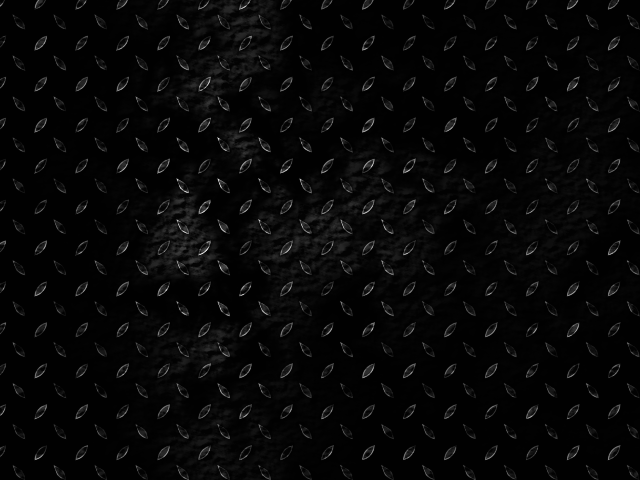
Give the GLSL for this texture, as a Shadertoy shader.

```glsl
// Dark tread plate: alternating leaning lugs on black steel with smoky worn patches.
#define ROWS 11.72                     // lug repeats per canvas height
#define PHASE vec2(-0.005, 0.666)      // centre of the first right-leaning lug
#define STAGGER vec2(0.467, 0.515)     // shift to the left-leaning lugs
#define LUG_LENGTH 0.245               // half length, in repeats
#define LUG_WIDTH 0.092                // half width, in repeats
#define RIM_WIDTH 0.013                // half width of the bright edge
#define RIM_TONE 0.40
#define FACE_TONE 0.12
#define WEAR_TONE 0.125
#define STEEL_TONE 0.005

vec3 hash3(vec2 p) {
    vec3 k = vec3(dot(p, vec2(127.1, 311.7)), dot(p, vec2(269.5, 183.3)), dot(p, vec2(419.2, 371.9)));
    return fract(sin(k) * 43758.5);
}

// Soft cellular noise: round bumps of random height around jittered points
float cellular(vec2 p) {
    vec2 cell = floor(p);
    float sum = 0.0;
    for (int y = -1; y <= 1; y++)
    for (int x = -1; x <= 1; x++) {
        vec2 id = cell + vec2(x, y);
        vec3 h = hash3(id);
        vec2 d = id + h.xy - p;
        sum += h.z * exp(-5.0 * dot(d, d));
    }
    return sum;
}

float layers(vec2 p) {
    float sum = 0.0, weight = 0.5;
    for (int i = 0; i < 4; i++) {
        sum += weight * cellular(p);
        p = mat2(1.6, 1.2, -1.2, 1.6) * p + 7.3;
        weight *= 0.5;
    }
    return sum;
}

float bump(vec2 p, vec2 centre, vec2 size) {
    vec2 d = (p - centre) / size;
    return exp(-dot(d, d));
}

// Broad wear: an upright band, a wide central patch and a faint one at the right
float wearArea(vec2 uv) {
    float bandX = 0.48 - 0.06 * sin(3.14 * uv.y);
    float band = bump(uv, vec2(bandX, 0.65), vec2(0.13, 0.75));
    float middle = bump(uv, vec2(0.66, 0.56), vec2(0.25, 0.2));
    float right = bump(uv, vec2(1.18, 0.58), vec2(0.16, 0.3));
    return min(0.8 * band + 0.8 * middle + 0.22 * right, 1.0);
}

// Two overlapping arcs form a pointed lens
float lens(vec2 p) {
    float radius = (LUG_LENGTH * LUG_LENGTH + LUG_WIDTH * LUG_WIDTH) / (2.0 * LUG_WIDTH);
    return length(vec2(abs(p.x) + radius - LUG_WIDTH, p.y)) - radius;
}

// Draws one lattice of lugs over tone; lean is 1 for right, -1 for left
float addLugs(float tone, vec2 p, float lean, float relief, float wear, float px) {
    vec2 id = floor(p + 0.5), q = p - id;
    vec2 axis = vec2(lean * 0.64, 0.768);
    vec2 r = vec2(dot(q, vec2(axis.y, -axis.x)), dot(q, axis));
    if (lean < 0.0) r.x *= 1.0 + 3.0 * max(r.y, 0.0);   // narrow upper neck

    float d = lens(r);
    float side = r.x / LUG_WIDTH;
    float mask = 1.0 - smoothstep(-0.5 * px, 0.5 * px, d);
    float rim = 1.0 - smoothstep(-0.5 * px, 0.5 * px, abs(d + 0.02) - RIM_WIDTH);
    float shadow = exp(-max(d, 0.0) * 22.0);

    // Light falls on the lower edges; each lug is worn a little differently
    float lit = lean > 0.0 ? mix(0.6, 1.0, smoothstep(-0.8, 0.8, side))
                           : mix(0.9, 0.25, smoothstep(-0.7, 0.7, side));
    lit *= 1.0 - 0.35 * smoothstep(0.05, 0.22, r.y);
    float polish = mix(0.75, 1.15, hash3(id + lean * 17.0).x);
    polish *= mix(lean > 0.0 ? 0.75 : 0.5, 1.1, wear);

    float face = FACE_TONE * clamp(0.8 - 0.35 * side + 5.0 * relief, 0.15, 1.8);
    float edge = RIM_TONE * lit * rim * clamp(1.0 + 3.0 * relief, 0.5, 1.4);
    float metal = polish * (face + edge);
    tone = mix(tone * (1.0 - 0.75 * shadow), metal, mask);

    // Glint on the upper tip of left-leaning lugs
    float glint = bump(r, vec2(0.0, 0.2), vec2(0.03));
    return tone + (lean < 0.0 ? 0.4 * polish * glint : 0.0);
}

void mainImage(out vec4 fragColor, in vec2 fragCoord) {
    vec2 uv = fragCoord / iResolution.y;
    vec2 p = uv * ROWS;
    float px = ROWS / iResolution.y;

    // Rough steel with smoky wear
    vec2 warp = 0.02 * sin(uv.yx * 19.0 + 2.0 * sin(uv * 11.0));
    float clouds = layers((uv + warp) * 8.0);
    float wear = wearArea(uv + warp);
    vec2 grainAt = p * vec2(3.2, 4.6);
    float relief = layers(grainAt) - layers(grainAt + vec2(-0.18, 0.28));
    float patches = wear * smoothstep(0.1, 0.48, clouds);
    float tone = STEEL_TONE + WEAR_TONE * patches * clamp(0.85 + 4.5 * relief, 0.1, 1.9);

    tone = addLugs(tone, p - PHASE, 1.0, relief, wear, px);
    tone = addLugs(tone, p - PHASE - STAGGER, -1.0, relief, wear, px);
    fragColor = vec4(vec3(clamp(tone, 0.0, 1.0)), 1.0);
}
```
